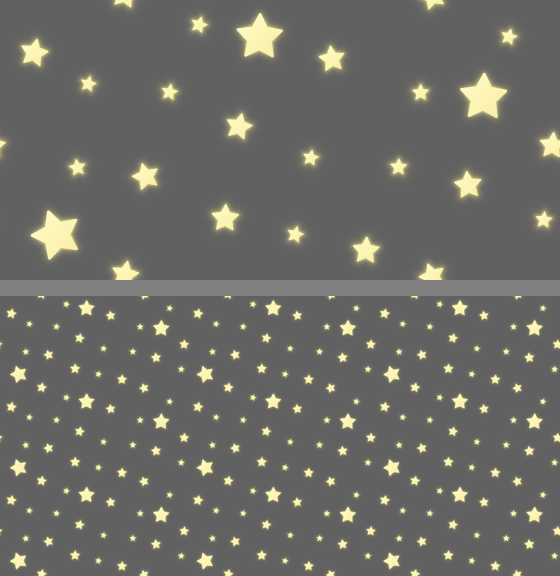
Top, the tile; bottom, the same tile 3 across and 3 down.
Give the GLSL for this pattern, as a Shadertoy shader.

```glsl
const vec3 NIGHT_GREY = vec3(0.38);
const vec3 GLOW_YELLOW = vec3(0.99, 0.95, 0.56);
const vec3 STAR_PALE = vec3(1.0, 0.98, 0.76);
const vec3 STAR_DEEP = vec3(0.98, 0.94, 0.66);

const vec2 TILE = vec2(2.0, 1.0);              // tile size in canvas heights
const int STAR_COUNT = 23;
const int LATTICE_STEP = 7;                    // rows climbed per star, wraps at STAR_COUNT
const int RANK_STEP = 18;                      // shuffles the size classes
const int LARGE_COUNT = 3;
const int MEDIUM_COUNT = 10;
const vec2 LAYOUT_OFFSET = vec2(0.185, 0.13);
const float JITTER = 0.045;
const float LARGE_RADIUS = 0.09;
const float MEDIUM_RADIUS = 0.05;
const float SMALL_RADIUS = 0.0295;
const float SIZE_VARIATION = 0.05;
const float MAX_TILT = 0.36;
const float INNER_RATIO = 0.5;                 // notch radius relative to tip radius
const float ROUNDING = 0.06;                   // corner radius relative to star radius
const float GLOW_STRENGTH = 0.66;
const float GLOW_WIDTH = 0.0088;
const float GLOW_ROUNDNESS = 0.22;             // 0 hugs the outline, 1 is a disc
const float TAU = 6.2831853;

vec3 hash3(float n) {
    return fract(sin(n * vec3(12.989, 78.233, 37.719) + vec3(1.3, 4.1, 2.7)) * 4375.85);
}

// Signed distance to a five-pointed star with rounded corners, one tip up
float roundedStar(vec2 p, float radius) {
    float corner = ROUNDING * radius;
    float tipRadius = radius - corner;
    float sector = TAU / 5.0;
    float angle = abs(mod(atan(p.x, p.y) + 0.5 * sector, sector) - 0.5 * sector);
    vec2 q = length(p) * vec2(sin(angle), cos(angle));

    vec2 tip = vec2(0.0, tipRadius);
    vec2 notch = INNER_RATIO * tipRadius * vec2(sin(0.5 * sector), cos(0.5 * sector));
    vec2 edge = notch - tip;
    vec2 w = q - tip;
    float t = clamp(dot(w, edge) / dot(edge, edge), 0.0, 1.0);
    float side = sign(edge.x * w.y - edge.y * w.x);
    return side * length(w - edge * t) - corner;
}

float starRadius(int index) {
    int rank = (index * RANK_STEP) % STAR_COUNT;
    if (rank < LARGE_COUNT) return LARGE_RADIUS;
    return rank < LARGE_COUNT + MEDIUM_COUNT ? MEDIUM_RADIUS : SMALL_RADIUS;
}

// Jittered lattice that closes on itself across the tile
vec2 starCentre(int index, vec2 random) {
    vec2 lattice = vec2(index, (index * LATTICE_STEP) % STAR_COUNT) / float(STAR_COUNT);
    return lattice * TILE + LAYOUT_OFFSET + JITTER * (2.0 * random - 1.0);
}

void mainImage(out vec4 fragColor, in vec2 fragCoord) {
    vec2 p = fragCoord / iResolution.xy * TILE;
    float pixel = 1.0 / iResolution.y;

    float glow = 0.0;
    float cover = 0.0;
    float shade = 0.0;

    for (int i = 0; i < STAR_COUNT; i++) {
        vec3 random = hash3(float(i) + 1.0);
        float radius = starRadius(i) * (1.0 + SIZE_VARIATION * (2.0 * random.x - 1.0));

        // Shortest offset on the wrapped tile
        vec2 offset = p - starCentre(i, random.xy);
        offset -= TILE * floor(offset / TILE + 0.5);

        float tilt = MAX_TILT * (2.0 * random.z - 1.0);
        float c = cos(tilt), s = sin(tilt);
        float d = roundedStar(mat2(c, s, -s, c) * offset, radius);

        // Halo, softer at the tips and fuller in the notches
        float haloDistance = mix(d, length(offset) - 0.65 * radius, GLOW_ROUNDNESS);
        glow = max(glow, GLOW_STRENGTH * exp(-max(haloDistance, 0.0) / GLOW_WIDTH));

        // Body with a faint diagonal gradient
        float starCover = clamp(0.5 - d / pixel, 0.0, 1.0);
        float gradient = clamp(0.5 + 0.4 * (offset.x - offset.y) / radius, 0.0, 1.0);
        shade = mix(shade, gradient, starCover > 0.0 ? 1.0 : 0.0);
        cover = max(cover, starCover);
    }

    vec3 color = mix(NIGHT_GREY, GLOW_YELLOW, glow);
    color = mix(color, mix(STAR_PALE, STAR_DEEP, shade), cover);
    fragColor = vec4(color, 1.0);
}
```
